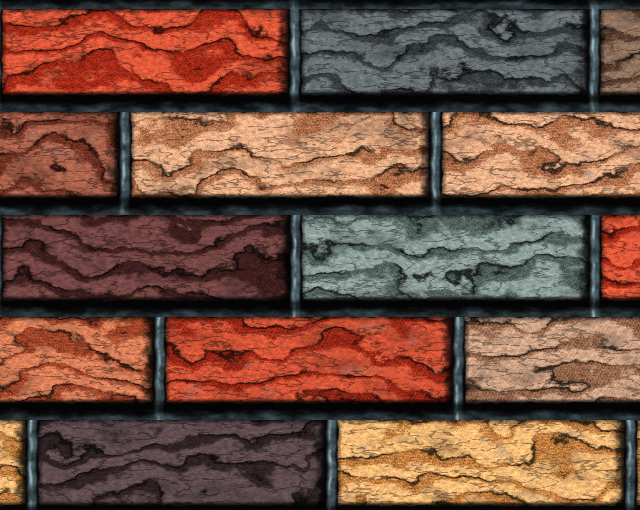
Write a WebGL 1 fragment shader that draws this texture.

```glsl
precision highp float;
// Wall of five staggered courses of rough split brick with deep, dark joints.
// Each brick is a ragged box; warped bands of gradient noise carve its bark-like
// ledges, cracks and hollows. One unit of length is the height of a course.
uniform vec2 u_resolution;

const float COURSES = 4.9675;      // courses over the canvas height
const float TOP_GAP = 0.09;        // joint above the first course
const float BRICK_HEIGHT = 0.835;
const float HALF_JOINT = 0.063;

const vec3 RED = vec3(0.88, 0.35, 0.23);
const vec3 SLATE = vec3(0.42, 0.45, 0.46);
const vec3 BEIGE = vec3(0.76, 0.60, 0.49);
const vec3 RUSSET = vec3(0.68, 0.39, 0.30);
const vec3 TAN = vec3(0.92, 0.69, 0.53);
const vec3 MAROON = vec3(0.46, 0.28, 0.27);
const vec3 SAGE = vec3(0.56, 0.63, 0.61);
const vec3 TERRACOTTA = vec3(0.86, 0.50, 0.35);
const vec3 GOLD = vec3(0.97, 0.74, 0.47);
const vec3 PLUM = vec3(0.38, 0.30, 0.31);
const vec3 SHADOW = vec3(0.015, 0.015, 0.02);
const vec3 MORTAR = vec3(0.23, 0.29, 0.31);
const vec3 LIME = vec3(0.66, 0.76, 0.80);

float hash(vec2 p) {
  return fract(sin(dot(p, vec2(127.1, 311.7))) * 43758.55);
}

vec2 gradient(vec2 cell) {
  float angle = 6.2832 * hash(cell);
  return vec2(cos(angle), sin(angle));
}

// Gradient noise, roughly -0.7 to 0.7
float noise(vec2 p) {
  vec2 i = floor(p), f = fract(p);
  vec2 s = f * f * f * (f * (f * 6.0 - 15.0) + 10.0);
  vec2 e = vec2(1.0, 0.0);
  float low = mix(dot(gradient(i), f), dot(gradient(i + e.xy), f - e.xy), s.x);
  float high = mix(dot(gradient(i + e.yx), f - e.yx), dot(gradient(i + e.xx), f - e.xx), s.x);
  return mix(low, high, s.y);
}

float fbm(vec2 p) {
  float sum = 0.0, amp = 0.6;
  for (int k = 0; k < 4; k++) {
    sum += amp * noise(p);
    p = p * 2.03 + 17.3;
    amp *= 0.55;
  }
  return sum;
}

float boxDistance(vec2 p, vec2 halfSize) {
  vec2 d = abs(p) - halfSize;
  return length(max(d, 0.0)) + min(max(d.x, d.y), 0.0);
}

vec3 pick(float column, vec3 a, vec3 b, vec3 c) {
  float k = mod(column, 3.0);
  return k < 0.5 ? a : (k < 1.5 ? b : c);
}

vec3 brickTint(float row, float column) {
  if (row < 0.5) return pick(column, RED, SLATE, BEIGE * 0.75);
  if (row < 1.5) return pick(column, RUSSET, TAN, TAN);
  if (row < 2.5) return pick(column, MAROON, SAGE, RED);
  if (row < 3.5) return pick(column, TERRACOTTA, RED * 0.95, BEIGE * 1.08);
  return pick(column, GOLD, PLUM, GOLD);
}

// Position of the first upright joint in a course
float firstJoint(float row) {
  if (row < 0.5) return 2.873;
  if (row < 1.5) return 1.215;
  if (row < 2.5) return 2.88;
  return row < 3.5 ? 1.555 : 0.315;
}

// Split face: pale plates ending in a cracked ledge above a darker hollow
vec3 stone(vec2 p, vec3 tint, float seed) {
  vec2 q = p + seed * vec2(91.0, 57.0);
  float bands = p.y * 3.5 + seed * 5.0 + 1.5 * noise(q * vec2(1.1, 1.7))
    + 0.55 * noise(q * vec2(3.3, 5.0)) + 0.28 * fbm(q * vec2(9.0, 13.0));
  float f = fract(bands);
  float ledge = 0.60 + 0.38 * noise(q * vec2(1.6, 2.4) + 8.0);
  float hollow = smoothstep(ledge - 0.03, ledge + 0.03, f) * (1.0 - smoothstep(0.80, 1.0, f));
  float offset = (f - ledge) / 0.065;
  float crack = exp(-offset * offset) * smoothstep(-0.35, 0.1, noise(q * vec2(2.2, 4.0) + 31.0));
  float vein = 1.0 - smoothstep(0.0, 0.06, abs(fbm(q * vec2(2.0, 6.5) + 4.0)));
  float grain = fbm(q * vec2(17.0, 27.0));
  float speckle = noise(q * vec2(62.0, 70.0));

  vec3 plate = tint * (1.0 + 0.38 * grain + 0.16 * speckle);
  plate *= 1.0 - 0.25 * smoothstep(0.0, 0.4, fbm(q * vec2(1.5, 3.0) + 20.0));
  float bloom = smoothstep(0.12, 0.5, fbm(q * vec2(2.5, 5.0) + 60.0)) * step(0.45, seed);
  plate = mix(plate, vec3(0.55, 0.52, 0.51), 0.4 * bloom);
  vec3 pit = tint * (0.20 + 0.55 * tint) * (1.0 + 0.5 * grain + 0.55 * speckle);
  vec3 color = mix(plate, pit, 0.88 * hollow);
  return color * (1.0 - 0.72 * crack) * (1.0 - 0.35 * vein * (1.0 - hollow));
}

// Black recess, grey bed above the next course, limed upright joint
vec3 joint(vec2 p, float side, float v) {
  float grime = fbm(p * vec2(4.0, 9.0));
  float bed = smoothstep(0.89, 0.99, v + 0.05 * grime);
  vec3 color = mix(SHADOW, MORTAR * (0.75 + 1.1 * grime), bed * 0.85);
  float bend = side + 0.022 * noise(p * vec2(1.0, 6.0));
  float strip = 1.0 - smoothstep(0.025, 0.062, abs(bend));
  float streak = exp(-pow(abs(bend + 0.012) / 0.016, 2.0)) * smoothstep(-0.3, 0.3, fbm(p * vec2(9.0, 5.0)));
  vec3 upright = mix(MORTAR * (1.0 + grime), LIME, 0.85 * streak);
  float shade = 1.0 - 0.65 * smoothstep(0.80, 0.87, v) * (1.0 - bed);
  return mix(color, upright * shade, strip);
}

void main() {
  float pixel = COURSES / u_resolution.y;
  vec2 p = gl_FragCoord.xy * pixel;
  float depth = COURSES - p.y - TOP_GAP;
  float row = floor(depth), v = depth - row;

  // Locate the brick within its course
  float brickPitch = row == 1.0 ? 3.03 : 2.914;
  float along = (p.x - firstJoint(row)) / brickPitch + 1.0;
  float column = floor(along), u = fract(along) * brickPitch;
  float side = u > 0.5 * brickPitch ? u - brickPitch : u;
  float seed = hash(vec2(column + 3.0, row + 7.0));

  // Ragged outline, darker on its right end and lower edge
  vec2 center = 0.5 * vec2(brickPitch, BRICK_HEIGHT);
  float rough = fbm(p * 9.0);
  float dist = boxDistance(vec2(u, v) - center, center - vec2(HALF_JOINT, 0.0)) + 0.025 * rough;
  float cover = row < 0.0 ? 0.0 : 1.0 - smoothstep(-pixel, pixel, dist);
  float rightEnd = smoothstep(0.0, 0.13, brickPitch - HALF_JOINT - u + 0.12 * rough);
  float lowerEdge = smoothstep(0.0, 0.05, BRICK_HEIGHT - v + 0.03 * rough);
  float rim = smoothstep(0.0, 0.05, -dist);

  vec3 face = stone(vec2(u, v), brickTint(row, column), seed);
  face *= mix(0.25, 1.0, rightEnd) * mix(0.35, 1.0, lowerEdge) * mix(0.55, 1.0, rim);
  vec3 color = mix(joint(p, side, v), face, cover);
  gl_FragColor = vec4(clamp(color, 0.0, 1.0), 1.0);
}
```
